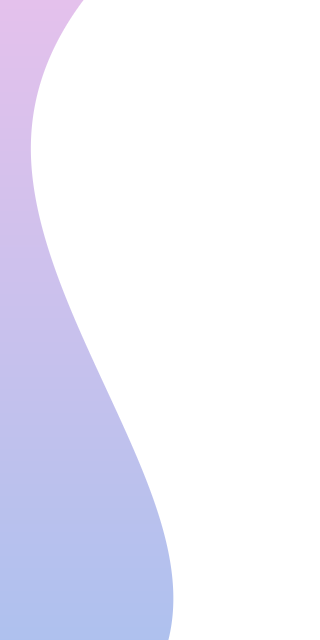
Write a WebGL 1 fragment shader that draws this background.

```glsl
precision highp float;

uniform vec2 u_resolution;

#define PAPER_COLOR vec3(1.0)
#define TOP_COLOR vec3(0.895, 0.757, 0.924)
#define BOTTOM_COLOR vec3(0.684, 0.757, 0.933)
#define TROUGH vec2(0.0964, 0.768)
#define CREST vec2(0.5417, 0.065)
#define INNER_TWIST 2.0
#define UPPER_TWIST 1.2
#define SKEW 0.68

// Horizontal position of the wave edge at height y, both from 0 to 1
float waveEdge(float y) {
  float t = (TROUGH.y - y) / (TROUGH.y - CREST.y);
  float twist = t < 0.0 ? UPPER_TWIST : INNER_TWIST;
  float rise = t * t * (3.0 - twist * t);

  // Flatten the middle of the bend, keeping both turning points
  float s = max(t, 0.0);
  rise -= SKEW * s * s * s * (1.0 - s) * (1.0 - s);
  return mix(TROUGH.x, CREST.x, rise);
}

// Share of the pixel lying left of the edge
float waveCoverage(vec2 uv) {
  float stepY = 1.0 / u_resolution.y;
  float edge = waveEdge(uv.y);
  float slope = (waveEdge(uv.y + stepY) - waveEdge(uv.y - stepY)) * 0.5 * u_resolution.x;
  float pixelDistance = (edge - uv.x) * u_resolution.x / sqrt(1.0 + slope * slope);
  return clamp(pixelDistance + 0.5, 0.0, 1.0);
}

void main() {
  vec2 uv = gl_FragCoord.xy / u_resolution;
  vec3 waveColor = mix(BOTTOM_COLOR, TOP_COLOR, uv.y);
  gl_FragColor = vec4(mix(PAPER_COLOR, waveColor, waveCoverage(uv)), 1.0);
}
```
